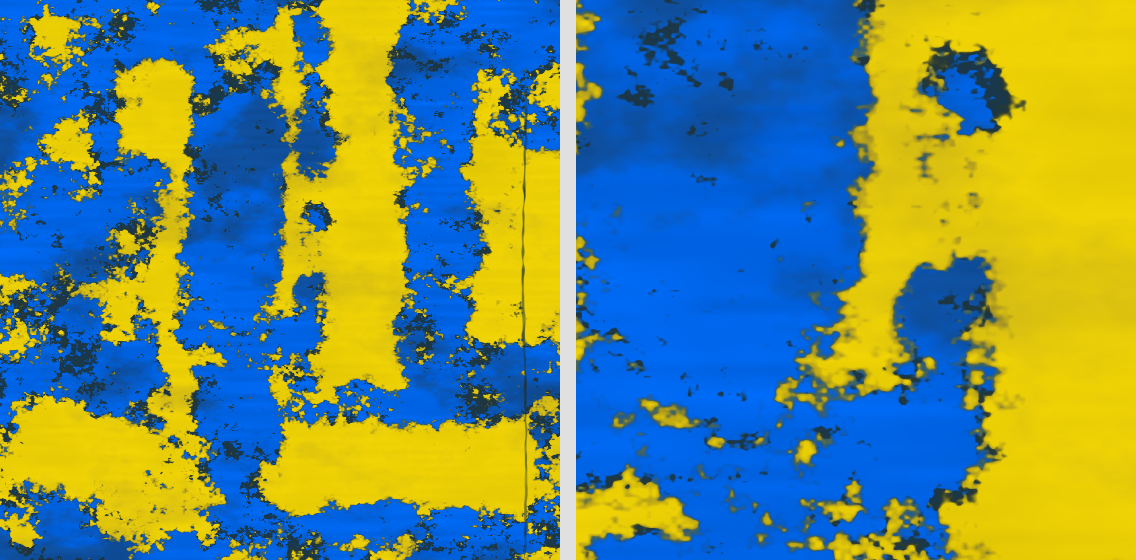
Left: the whole. Right: its middle third, enlarged.
A Shadertoy shader for this texture:

```glsl
#define YELLOW vec3(0.93, 0.82, 0.02)
#define OCHRE vec3(0.62, 0.55, 0.14)
#define BLUE vec3(0.00, 0.39, 0.90)
#define DEEP_BLUE vec3(0.06, 0.32, 0.64)
#define GRIME vec3(0.12, 0.19, 0.19)
#define FRINGE vec3(0.27, 0.38, 0.33)
#define BASE_BIAS -0.15
#define PATCH_STRENGTH 0.50
#define SPECK_SCALE 75.0
#define GRIME_LEVEL 0.56

const int YELLOW_PATCHES = 7;
// Broad paint patches as centre and half size, yellow ones first
const vec4 PATCHES[11] = vec4[11](
    vec4(0.645, 0.68, 0.075, 0.36), vec4(0.93, 0.575, 0.09, 0.175),
    vec4(0.15, 0.20, 0.13, 0.07), vec4(0.73, 0.18, 0.24, 0.075),
    vec4(0.265, 0.81, 0.06, 0.10), vec4(0.31, 0.50, 0.025, 0.28),
    vec4(0.51, 0.72, 0.025, 0.28),
    vec4(0.09, 0.55, 0.12, 0.11), vec4(0.41, 0.55, 0.075, 0.46),
    vec4(0.785, 0.74, 0.06, 0.20), vec4(0.63, 0.03, 0.17, 0.06));

vec2 hash2(vec2 p) {
    vec3 q = fract(vec3(p.xyx) * vec3(0.1031, 0.1030, 0.0973));
    q += dot(q, q.yzx + 33.33);
    return fract((q.xx + q.yz) * q.zy);
}

float noise(vec2 p) {
    vec2 i = floor(p), f = fract(p);
    f = f * f * (3.0 - 2.0 * f);
    return mix(mix(hash2(i).x, hash2(i + vec2(1, 0)).x, f.x),
               mix(hash2(i + vec2(0, 1)).x, hash2(i + vec2(1, 1)).x, f.x), f.y);
}

float fbm(vec2 p, float gain) {
    float sum = 0.0, amp = 1.0;
    for (int i = 0; i < 6; i++) {
        sum += amp * (noise(p) - 0.5);
        p = p * 2.0 + 17.3;
        amp *= gain;
    }
    return sum;
}

// Distance to the nearest scattered cell point
float cellular(vec2 p) {
    vec2 i = floor(p), f = fract(p);
    float d = 2.0;
    for (int y = -1; y <= 1; y++)
        for (int x = -1; x <= 1; x++) {
            vec2 o = vec2(x, y);
            d = min(d, length(o + hash2(i + o) - f));
        }
    return d;
}

float boxDistance(vec2 p, vec2 halfSize) {
    vec2 d = abs(p) - halfSize;
    return length(max(d, 0.0)) + min(max(d.x, d.y), 0.0);
}

// Positive where yellow paint covers the blue
float paintField(vec2 p) {
    vec2 warp = vec2(fbm(p * 9.0 + 3.0, 0.5), fbm(p * 9.0 + 41.0, 0.5));
    float bias = BASE_BIAS, cover = 0.0;
    for (int i = 0; i < 11; i++) {
        bool isYellow = i < YELLOW_PATCHES;
        float d = boxDistance(p + 0.03 * warp - PATCHES[i].xy, PATCHES[i].zw);
        float w = smoothstep(0.025, -0.035, d);
        bias = mix(bias, PATCH_STRENGTH * (isYellow ? 1.0 : -0.72), w);
        cover = max(cover, isYellow ? w : 0.45 * w);
    }
    float flakes = fbm(p * vec2(9.0, 12.0) + 11.0, 0.78);
    float blobs = cellular(p * vec2(10.0, 14.0) + 0.7 * warp) - 0.48;
    float specks = 0.45 - cellular(p * SPECK_SCALE + 2.0 * warp);
    return bias + mix(0.95, 0.55, cover) * flakes
        + mix(0.55, 0.0, cover) * blobs + mix(0.42, 0.08, cover) * specks;
}

void mainImage(out vec4 fragColor, in vec2 fragCoord) {
    vec2 p = fragCoord / iResolution.y;
    float field = paintField(p);
    float yellowMask = smoothstep(-0.04, 0.04, field);

    // Stains and brush streaks within each paint
    float stain = fbm(p * vec2(6.0, 10.0) + 70.0, 0.6);
    float streak = noise(p * vec2(9.0, 130.0) + 5.0) - 0.5;
    float wornYellow = 0.75 * smoothstep(0.24, 0.0, field);
    float wornBlue = 0.6 * smoothstep(-0.22, 0.0, field);
    vec3 yellow = mix(YELLOW, OCHRE, clamp(wornYellow + 0.7 * max(stain - 0.06, 0.0), 0.0, 1.0));
    vec3 blue = mix(BLUE, DEEP_BLUE, max(wornBlue, smoothstep(0.06, 0.55, stain + 0.15 * streak)));
    yellow *= 1.0 + 0.06 * stain + 0.03 * streak;
    blue *= 1.0 + 0.10 * streak - 0.08 * stain;
    vec3 color = mix(blue, yellow, yellowMask);

    // Greenish fringe where the two paints meet
    float fringe = 1.0 - smoothstep(0.0, 0.085, abs(field + 0.01));
    color = mix(color, FRINGE, 0.8 * fringe);

    // Dark crust gathered along the broken paint edges
    float band = 1.0 - smoothstep(0.02, 0.28, abs(field + 0.08));
    float crust = fbm(p * vec2(13.0, 17.0) + 130.0, 0.85) + 0.42 * band - GRIME_LEVEL;
    float crustMask = smoothstep(-0.10, 0.18, crust) * smoothstep(0.24, 0.04, field);
    color = mix(color, GRIME, 0.85 * crustMask);

    // Thin vertical seam, broken and sooty
    float seamX = 0.937 + 0.003 * sin(p.y * 9.0) + 0.003 * (noise(p.yy * 40.0) - 0.5);
    float seamWidth = 0.0025 * noise(p.yy * vec2(60.0, 23.0) + 8.0);
    float seam = smoothstep(0.002, -0.001, abs(p.x - seamX) - seamWidth);
    float wear = smoothstep(0.84, 0.80, p.y) * mix(0.35, 0.9, noise(p.yy * 35.0 + 3.0));
    color = mix(color, GRIME, seam * wear);

    fragColor = vec4(clamp(color, 0.0, 1.0), 1.0);
}
```
